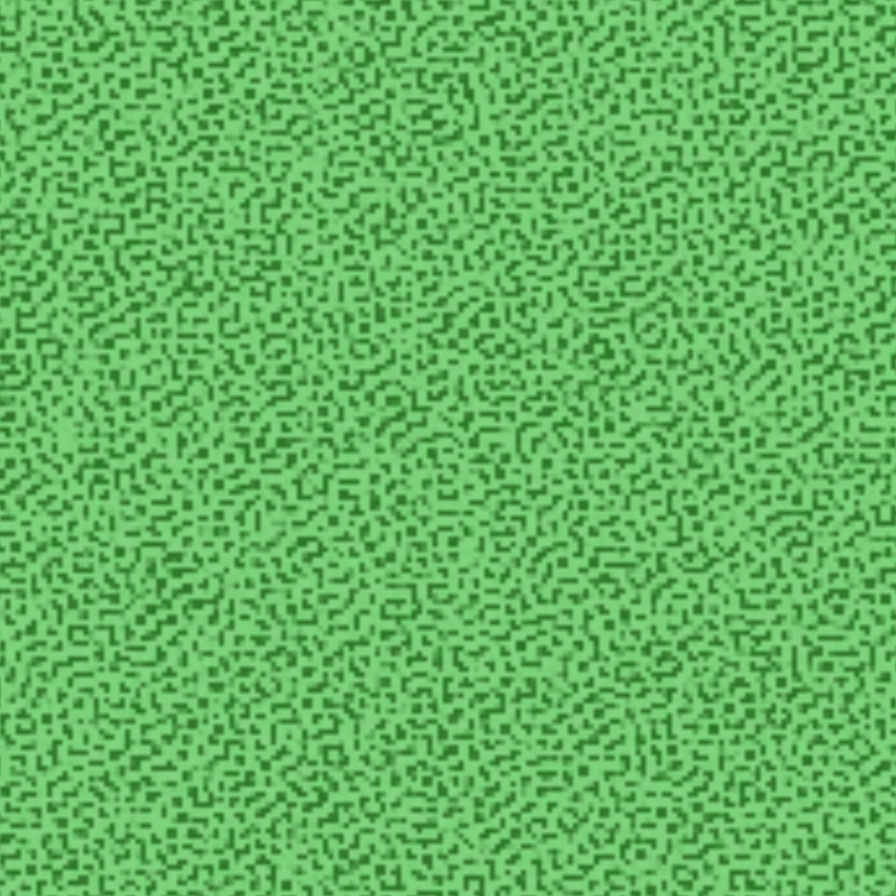
Reproduce this texture procedurally as a Shadertoy shader.

```glsl
// Grainy green surface covered by short, branching dark worm lines.
// Many waves of similar length, bent by gradient noise, are summed and
// thresholded on a coarse lattice, then blended softly between its nodes.

const float LATTICE = 172.0;    // grain nodes across the canvas
const float LINE_COUNT = 61.0;  // mean number of lines across the canvas
const int WAVES = 12;
const float PI = 3.14159265;
const vec3 DARK_GREEN = vec3(0.185, 0.475, 0.165);
const vec3 LIGHT_GREEN = vec3(0.490, 0.825, 0.480);

float hash(vec2 p) {
    vec3 q = fract(vec3(p.xyx) * 0.1031);
    q += dot(q, q.yzx + 33.33);
    return fract((q.x + q.y) * q.z);
}

vec2 gradient(vec2 node) {
    float angle = 2.0 * PI * hash(node);
    return vec2(cos(angle), sin(angle));
}

float gradientNoise(vec2 p) {
    vec2 i = floor(p), f = p - i;
    vec2 u = f * f * f * (f * (f * 6.0 - 15.0) + 10.0);
    vec2 e = vec2(1.0, 0.0);
    float low = mix(dot(gradient(i), f),
                    dot(gradient(i + e.xy), f - e.xy), u.x);
    float high = mix(dot(gradient(i + e.yx), f - e.yx),
                     dot(gradient(i + e.xx), f - e.xx), u.x);
    return mix(low, high, u.y);
}

// Sum of bent waves with unit variance; its valleys form the worm lines
float wormField(vec2 uv, float lineCount) {
    float sum = 0.0;
    for (int i = 0; i < WAVES; i++) {
        float id = float(i);
        float angle = PI * (id + hash(vec2(id, 3.0))) / float(WAVES);
        float count = lineCount * mix(0.75, 1.25, hash(vec2(id, 11.0)));
        vec2 wave = count * vec2(0.93, 1.07) * vec2(cos(angle), sin(angle));
        float bend = 5.0 * gradientNoise(uv * 9.0 + id * 17.3);
        float phase = 2.0 * PI * hash(vec2(id, 29.0));
        sum += cos(2.0 * PI * dot(wave, uv) + phase + bend);
    }
    return sum / sqrt(0.5 * float(WAVES));
}

// Lightness of one lattice node: 0 inside a line, 1 on the ground
float nodeTone(vec2 node, float lattice) {
    float field = wormField((node + 0.5) / lattice, LINE_COUNT);
    return smoothstep(-0.85, -0.1, field);
}

// Soft blend of the four nodes around a point
float latticeTone(vec2 uv, float lattice) {
    vec2 p = uv * lattice - 0.5;
    vec2 i = floor(p), f = p - i;
    vec2 u = mix(f, smoothstep(0.0, 1.0, f), 0.6);
    vec2 e = vec2(1.0, 0.0);
    float low = mix(nodeTone(i, lattice), nodeTone(i + e.xy, lattice), u.x);
    float high = mix(nodeTone(i + e.yx, lattice), nodeTone(i + e.xx, lattice), u.x);
    return mix(low, high, u.y);
}

void mainImage(out vec4 fragColor, in vec2 fragCoord) {
    vec2 uv = fragCoord / iResolution.y;
    vec3 color = mix(DARK_GREEN, LIGHT_GREEN, latticeTone(uv, LATTICE));

    // Faint drift in brightness and hue
    float shade = gradientNoise(uv * 90.0 + 5.0);
    float hue = gradientNoise(uv * 60.0 + 41.0);
    color += 0.03 * shade + 0.035 * hue * vec3(1.0, -0.3, 0.8);

    fragColor = vec4(clamp(color, 0.0, 1.0), 1.0);
}
```
